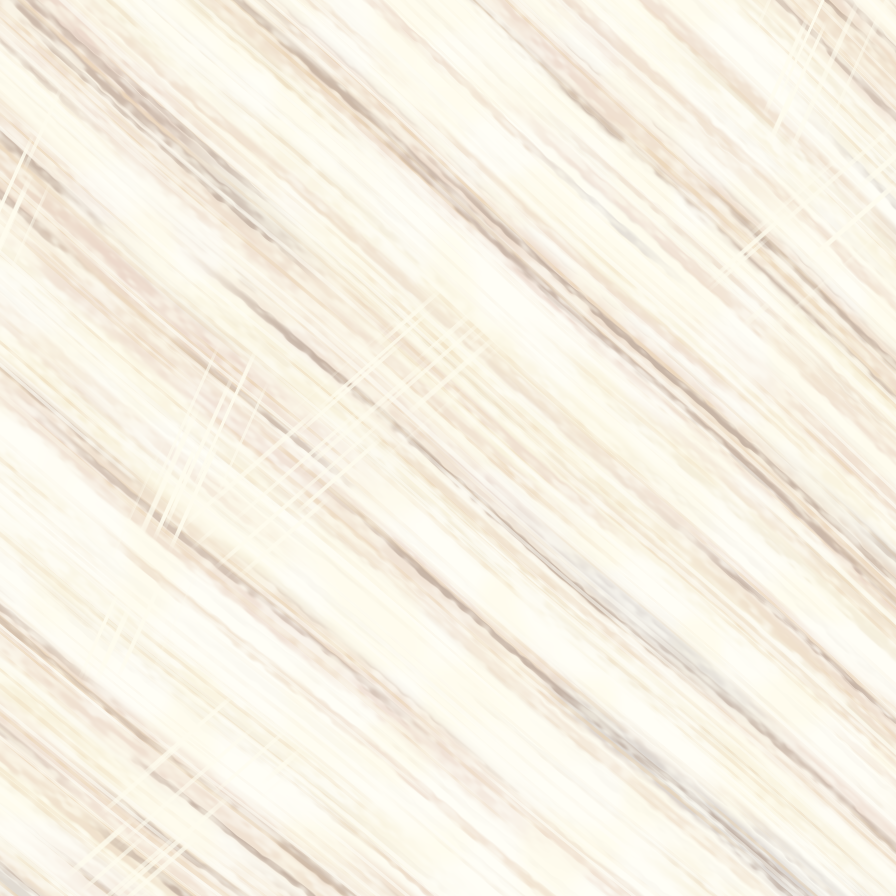
Reproduce this texture procedurally as a three.js fragment shader.

```glsl
varying vec2 vUv;

// Colours
const vec3 PAPER = vec3(1.0, 0.99, 0.935);
const vec3 PAPER_LIGHT = vec3(1.0, 0.995, 0.965);
const vec3 HAZE = vec3(0.97, 0.94, 0.85);
const vec3 WASH_PINK = vec3(0.925, 0.845, 0.80);
const vec3 WASH_TAN = vec3(0.935, 0.87, 0.785);
const vec3 WASH_COOL = vec3(0.84, 0.83, 0.82);
const vec3 OCHRE = vec3(0.92, 0.825, 0.69);
const vec3 TAUPE = vec3(0.74, 0.665, 0.61);

// Directions in radians
const float STROKE_ANGLE = -0.715;
const float SCRATCH_ANGLE = 0.72;
const float STEEP_ANGLE = 1.15;
const float FAN = 0.09;

// Cell sizes: along the stroke, across the stroke
const vec2 HAZE_CELL = vec2(0.60, 0.075);
const vec2 BAND_CELL = vec2(0.85, 0.110);
const vec2 STRAND_CELL = vec2(0.50, 0.050);
const vec2 CORE_CELL = vec2(0.50, 0.030);
const vec2 HAIR_CELL = vec2(0.24, 0.016);
const vec2 SCRATCH_CELL = vec2(0.12, 0.022);
const vec2 PATCH_CELL = vec2(0.26, 0.26);
const vec2 FIBRE_SCALE = vec2(18.0, 170.0);
const vec2 GRAIN_SCALE = vec2(85.0, 230.0);

vec4 hash4(vec2 p) {
  vec4 k = vec4(dot(p, vec2(127.1, 311.7)), dot(p, vec2(269.5, 183.3)),
                dot(p, vec2(419.2, 371.9)), dot(p, vec2(73.7, 157.3)));
  return fract(sin(k) * 43758.55);
}

float valueNoise(vec2 p) {
  vec2 i = floor(p);
  vec2 f = fract(p);
  f = f * f * (3.0 - 2.0 * f);
  float low = mix(hash4(i).x, hash4(i + vec2(1.0, 0.0)).x, f.x);
  float high = mix(hash4(i + vec2(0.0, 1.0)).x, hash4(i + vec2(1.0)).x, f.x);
  return mix(low, high, f.y);
}

vec2 turn(vec2 p, float angle) {
  float c = cos(angle);
  float s = sin(angle);
  return vec2(c * p.x + s * p.y, c * p.y - s * p.x);
}

// Cellular streaks: one soft-ended stroke per occupied cell
float streaks(vec2 p, vec2 cell, float halfWidth, float density, float seed) {
  vec2 g = p / cell;
  vec2 base = floor(g);
  float cover = 0.0;
  for (int j = -1; j <= 1; j++) {
    for (int i = -1; i <= 1; i++) {
      vec2 id = base + vec2(float(i), float(j));
      vec4 h = hash4(id + seed);
      vec2 d = abs(g - id - h.xy);
      float reach = mix(0.5, 1.0, h.z);
      float width = halfWidth * mix(0.6, 1.25, fract(h.z * 7.3));
      float stroke = (1.0 - smoothstep(0.45, 1.0, d.y / width))
                   * (1.0 - smoothstep(0.55, 1.0, d.x / reach));
      float strength = mix(0.6, 1.0, fract(h.w * 17.0));
      cover = max(cover, stroke * strength * step(h.w, density));
    }
  }
  return cover;
}

// Thin pale lines gathered in scattered patches
float scratches(vec2 p, float angle, float density, float seed) {
  vec2 q = turn(p, angle);
  float cluster = streaks(q, PATCH_CELL, 0.30, density, seed);
  return streaks(q, SCRATCH_CELL, 0.15, 0.7, seed + 5.0) * smoothstep(0.1, 0.6, cluster);
}

void main() {
  vec2 centred = vUv - 0.5;

  // Slightly fanned stroke space with a gentle waver
  vec2 p = turn(centred, STROKE_ANGLE);
  p.y += FAN * p.x * p.y + 0.002 * sin(p.x * 11.0 + p.y * 9.0);

  // Dry-brush texture
  float fibre = valueNoise(p * FIBRE_SCALE);
  float grain = valueNoise(p * GRAIN_SCALE + 31.0);
  float dry = smoothstep(0.18, 0.75, 0.55 * fibre + 0.45 * grain);
  vec2 ragged = p + vec2(0.03 * (fibre - 0.5), 0.003 * (fibre + grain - 1.0));

  // Stroke layers from broad to fine
  float haze = streaks(ragged, HAZE_CELL, 0.34, 0.75, 3.0);
  float band = streaks(ragged, BAND_CELL, 0.29, 0.85, 11.0);
  float strand = streaks(ragged, STRAND_CELL, 0.19, 0.65, 17.0);
  float core = streaks(ragged, CORE_CELL, 0.19, 0.80, 23.0);
  float hair = streaks(p, HAIR_CELL, 0.18, 0.75, 41.0);

  // Paint on paper
  vec3 wash = mix(WASH_PINK, WASH_TAN, valueNoise(p * vec2(5.0, 45.0)));
  wash = mix(wash, WASH_COOL, 0.8 * smoothstep(0.78, 0.95, valueNoise(p * vec2(3.0, 16.0) + 7.0)));
  vec3 paper = mix(PAPER, PAPER_LIGHT, smoothstep(0.3, 0.7, valueNoise(centred * 18.0)));
  float painted = max(band, 0.65 * haze);
  vec3 color = mix(paper, HAZE, haze * mix(0.15, 0.9, dry));
  color = mix(color, wash, max(band, 0.75 * strand) * mix(0.35, 1.0, dry));
  color = mix(color, OCHRE, hair * mix(0.15, 0.75, painted) * mix(0.4, 1.0, grain));
  color = mix(color, TAUPE, core * mix(0.08, 0.8, smoothstep(0.1, 0.7, band)) * mix(0.25, 1.0, dry));

  // Pale fibres left bare between the strokes
  float gap = streaks(p + 0.37, HAIR_CELL * vec2(1.4, 1.3), 0.15, 0.6, 53.0);
  color = mix(color, PAPER_LIGHT, 0.65 * gap);

  // Crossing scratches
  float scratch = max(scratches(centred, SCRATCH_ANGLE, 0.30, 61.0),
                      scratches(centred, STEEP_ANGLE, 0.12, 83.0));
  color = mix(color, PAPER, 0.95 * scratch);

  gl_FragColor = vec4(color, 1.0);
}
```
